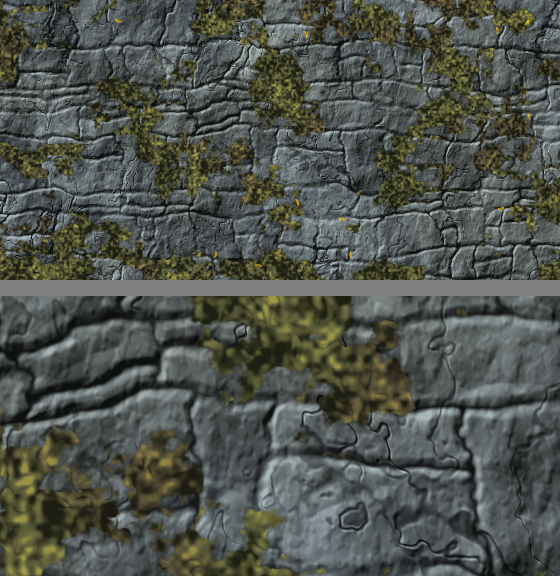
Top: the whole. Bottom: its middle third, enlarged.
This texture is drawn by a WebGL 1 fragment shader. Its source:

```glsl
precision highp float;
// Weathered grey rock ledges, creased and split into blocks, with moss and leaves.
// Jittered rows and columns give the blocks, smooth and billowed noise the relief,
// and the height difference toward the light gives the shading.
uniform vec2 u_resolution;

float hash(vec2 p) {
  vec3 q = fract(p.xyx * 0.1031);
  q += dot(q, q.yzx + 33.33);
  return fract((q.x + q.y) * q.z);
}

float noise(vec2 p) {
  vec2 i = floor(p), f = fract(p);
  f = f * f * (3.0 - 2.0 * f);
  return mix(mix(hash(i), hash(i + vec2(1, 0)), f.x),
             mix(hash(i + vec2(0, 1)), hash(i + vec2(1, 1)), f.x), f.y);
}

// Fractal noise: x is smooth, y is billowed into lumps with sharp creases
vec2 fractal(vec2 p) {
  vec2 sum = vec2(0.0);
  float amp = 0.5;
  for (int i = 0; i < 5; i++) {
    float n = noise(p);
    sum += amp * vec2(n, abs(2.0 * n - 1.0));
    p = mat2(1.6, 1.2, -1.2, 1.6) * p + 7.3;
    amp *= 0.5;
  }
  return sum;
}

float fbm(vec2 p) { return fractal(p).x; }

// Irregular 1D cells: lower edge, upper edge, index
float edge(float i, float seed) {
  return i + 0.85 * (hash(vec2(i, seed)) - 0.5);
}

vec3 span(float x, float seed) {
  float i = floor(x);
  if (x < edge(i, seed)) i -= 1.0;
  else if (x >= edge(i + 1.0, seed)) i += 1.0;
  return vec3(edge(i, seed), edge(i + 1.0, seed), i);
}

// Thin wandering line where noise crosses its middle
float vein(vec2 p, float width) {
  return 1.0 - smoothstep(0.0, width, abs(noise(p) - 0.5));
}

// Rock relief: height, rounded distance to the joint, block random, crack
vec4 rock(vec2 p) {
  vec2 bend = vec2(fbm(p * 7.0 + 3.0), fbm(p * 6.0 + 41.0)) - 0.48;
  vec2 q = p + bend * vec2(0.16, 0.08);
  q.y += 0.07 * (noise(p * 1.7 + 9.0) - 0.5);

  vec3 row = span(q.y * 8.0 + 20.0, 5.0);
  float columns = 4.0 + 5.0 * hash(vec2(row.z, 17.0));
  vec3 col = span(q.x * columns + 30.0, row.z + 60.0);
  float id = hash(vec2(col.z, row.z));

  // Some blocks split again into thinner slabs
  float y = q.y * 8.0 + 20.0;
  float cut = mix(row.x, row.y, 0.3 + 0.4 * hash(vec2(row.z, col.z + 80.0)));
  if (id > 0.55) {
    if (y < cut) row.y = cut;
    else { row.x = cut; id = fract(id * 7.7); }
  }
  float x = q.x * columns + 30.0;
  vec2 gap = vec2(min(x - col.x, col.y - x) / columns, min(y - row.x, row.y - y) / 8.0);
  float joint = 0.014 - length(max(0.014 - gap, 0.0));

  // Steep cracks and finer wrinkles
  float crack = vein(q * vec2(12.0, 5.0) + bend * 4.0 + 13.0, 0.05);
  crack *= smoothstep(0.4, 0.6, noise(p * 5.0 + 70.0));
  float wrinkle = vein(q * vec2(25.0, 11.0) + bend * 5.0 + 47.0, 0.09);
  wrinkle *= smoothstep(0.35, 0.6, noise(p * 7.0 + 110.0));
  crack = max(crack, 0.6 * wrinkle);

  vec2 rough = fractal(p * vec2(11.0, 8.0) + 25.0);
  float height = 0.014 * smoothstep(0.0, 0.014, joint) - 0.005 * crack;
  height += 0.085 * rough.x + 0.05 * rough.y;
  return vec4(height, joint, id, crack);
}

// Grainy tangle, dark in the gaps and yellow at the tips
vec3 mossColor(vec2 p) {
  float clump = fbm(p * 20.0 + 5.0);
  float strand = abs(2.0 * noise(p * vec2(85.0, 70.0) + clump * 4.0) - 1.0);
  float lit = 0.5 * clump + 0.3 * strand + 0.45 * noise(p * 115.0 + 60.0);
  vec3 color = mix(vec3(0.11, 0.12, 0.07), vec3(0.40, 0.40, 0.24), smoothstep(0.32, 0.78, lit));
  color = mix(color, vec3(0.62, 0.60, 0.27), smoothstep(0.7, 0.95, lit));
  float soil = smoothstep(0.5, 0.8, noise(p * 6.0 + 50.0));
  return mix(color, color * vec3(0.92, 0.84, 0.95), soil);
}

// Small curled leaves, at most one per grid cell
float leaves(vec2 p) {
  vec2 cell = floor(p * 6.0);
  vec2 center = 0.25 + 0.5 * vec2(hash(cell + 4.0), hash(cell + 8.0));
  vec2 d = (fract(p * 6.0) - center) / 6.0;
  float a = 6.28 * hash(cell + 12.0);
  d = mat2(cos(a), sin(a), -sin(a), cos(a)) * d;
  d.y += 18.0 * d.x * d.x;
  float shape = length(d / vec2(0.014, 0.005));
  return (1.0 - smoothstep(0.7, 1.1, shape)) * step(0.87, hash(cell + 31.0));
}

void main() {
  vec2 p = gl_FragCoord.xy / u_resolution.y;
  vec4 stone = rock(p);
  float slope = (stone.x - rock(p + 0.004 * vec2(-0.6, 0.8)).x) / 0.004;

  // Lit stone with joints of uneven depth and dark cracks
  float tone = 0.39 + 0.15 * slope + 0.4 * (fbm(p * 5.0 + 90.0) - 0.48) + 0.09 * (stone.z - 0.5);
  float depth = mix(0.2, 0.85, smoothstep(0.3, 0.65, noise(p * 8.0 + 15.0)));
  tone *= 1.0 - depth * (1.0 - smoothstep(-0.002, 0.006, stone.y));
  tone *= 1.0 - 0.5 * stone.w;
  vec3 tint = mix(vec3(0.94, 1.0, 0.98), vec3(0.89, 0.98, 1.03), noise(p * 3.0 + 33.0));
  vec3 color = tint * clamp(tone, 0.06, 0.72);

  // Moss gathers in joints, on the upper ledges and along the foot
  float growth = fbm(p * vec2(5.0, 6.5) + 140.0) + 0.4 * (fbm(p * 32.0) - 0.48);
  growth += 0.1 * smoothstep(0.5, 0.95, p.y) + 0.15 * (1.0 - smoothstep(0.02, 0.11, p.y));
  growth += 0.04 * (1.0 - smoothstep(0.0, 0.014, stone.y));
  color *= 1.0 - 0.25 * smoothstep(0.55, 0.61, growth);
  color = mix(color, mossColor(p), smoothstep(0.595, 0.635, growth));

  vec3 leafColor = vec3(0.78, 0.62, 0.14) * (0.65 + 0.6 * noise(p * 90.0));
  color = mix(color, leafColor, leaves(p));
  gl_FragColor = vec4(color, 1.0);
}
```
